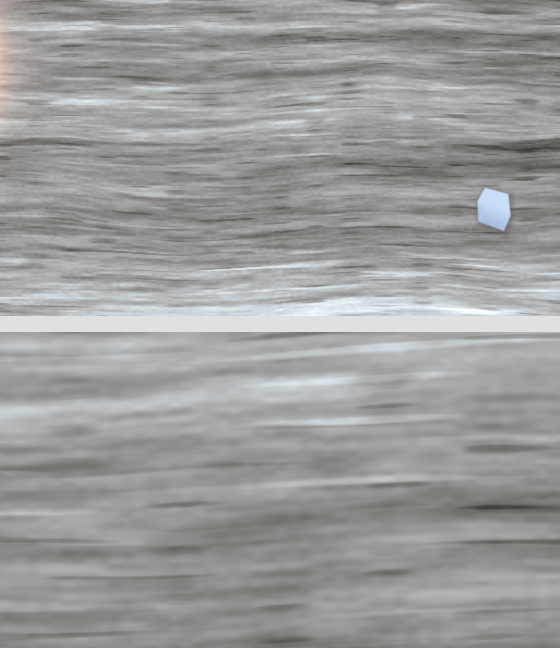
Top: the whole. Bottom: its middle third, enlarged.
A Shadertoy shader for this texture:

```glsl
// Grey wood board with long horizontal grain, a small knot and a pale pebble.
// Stretched value noise is bent by slow waves and laid over soft tonal bands;
// the pebble is a rounded convex polygon with a blurred shadow.

const vec3 GLOW_COLOR = vec3(1.0, 0.84, 0.77);
const vec3 PEBBLE_LIGHT = vec3(0.79, 0.87, 0.97);
const vec3 PEBBLE_SHADE = vec3(0.60, 0.69, 0.83);
const vec3 SHADOW_COLOR = vec3(0.36, 0.34, 0.33);

float hash(vec2 cell) {
    vec3 q = fract(vec3(cell.xyx) * 0.1031);
    q += dot(q, q.yzx + 33.33);
    return fract((q.x + q.y) * q.z);
}

float noise(vec2 p) {
    vec2 i = floor(p), f = fract(p);
    f = f * f * (3.0 - 2.0 * f);
    float low = mix(hash(i), hash(i + vec2(1, 0)), f.x);
    float high = mix(hash(i + vec2(0, 1)), hash(i + vec2(1, 1)), f.x);
    return mix(low, high, f.y);
}

// Soft bump of given centre and width along one axis.
float bump(float v, float center, float width) {
    float d = (v - center) / width;
    return exp(-d * d);
}

// Slow vertical drift that makes the fibres wander.
vec2 bendGrain(vec2 p) {
    float drift = 0.045 * (noise(p * vec2(1.7, 3.0) + 4.0) - 0.5);
    drift += 0.014 * (noise(p * vec2(5.0, 9.0) + 17.0) - 0.5);
    return vec2(p.x, p.y + drift);
}

// Broad light and dark planks of tone.
float bandTone(vec2 p, float grainY) {
    float tone = 0.612;
    tone += 0.085 * bump(grainY, 0.63, 0.055);
    tone -= 0.115 * smoothstep(0.40, 0.50, grainY) * smoothstep(0.570, 0.555, grainY);
    tone -= 0.065 * bump(grainY, 0.24, 0.065);
    tone += 0.145 * bump(p.y, 0.03, 0.13) * (0.75 + 0.4 * bump(p.x, 1.0, 0.55));
    tone += 0.070 * bump(grainY, 0.925, 0.012);
    tone -= 0.055 * bump(grainY, 0.885, 0.020);
    tone -= 0.055 * bump(grainY, 0.765, 0.018);
    tone -= 0.035 * bump(p.y, 1.0, 0.06);
    tone -= 0.045 * smoothstep(1.2, 1.8, p.x) * smoothstep(0.1, 0.3, p.y);
    return tone + 0.10 * (noise(vec2(p.x * 0.9, grainY * 13.0)) - 0.5);
}

// Fibres from wide streaks to fine flecks, with pale veins and dark pores.
float grainTone(vec2 g) {
    float tone = 0.14 * (noise(g * vec2(1.8, 34.0) + 7.0) - 0.5);
    tone += 0.17 * (noise(g * vec2(4.5, 75.0) + 31.0) - 0.5);
    tone += 0.11 * (noise(g * vec2(18.0, 140.0) + 53.0) - 0.5);
    tone += 0.05 * (noise(g * vec2(80.0, 170.0) + 71.0) - 0.5);
    tone += 0.10 * smoothstep(0.70, 0.95, noise(g * vec2(4.0, 95.0) + 90.0));
    tone -= 0.13 * smoothstep(0.72, 0.96, noise(g * vec2(9.0, 110.0) + 120.0));
    return tone;
}

// Neutral grey that turns cool in the highlights.
vec3 woodColor(float tone) {
    vec3 cool = vec3(0.0, 0.035, 0.055) * smoothstep(0.68, 0.82, tone);
    vec3 warm = vec3(0.008, 0.0, -0.012) * smoothstep(0.62, 0.45, tone);
    return vec3(tone) + cool + warm;
}

// Signed distance bound of a clockwise convex outline.
float pebbleDistance(vec2 p) {
    vec2 corners[6] = vec2[6](vec2(-0.028, 0.070), vec2(0.046, 0.050),
        vec2(0.053, -0.018), vec2(0.032, -0.067),
        vec2(-0.050, -0.037), vec2(-0.052, 0.028));
    float d = -1.0;
    for (int i = 0; i < 6; i++) {
        vec2 edge = corners[(i + 1) % 6] - corners[i];
        d = max(d, dot(p - corners[i], normalize(vec2(-edge.y, edge.x))));
    }
    return d;
}

vec3 addPebble(vec3 base, vec2 p) {
    float shadow = smoothstep(0.022, -0.012, pebbleDistance(p - vec2(0.004, -0.008)));
    vec3 col = mix(base, SHADOW_COLOR, 0.6 * shadow);
    float light = smoothstep(-0.07, 0.06, p.y + 0.4 * p.x);
    light += 0.25 * (noise(p * 45.0 + 20.0) - 0.5);
    vec3 body = mix(PEBBLE_SHADE, PEBBLE_LIGHT, clamp(light + 0.25, 0.0, 1.0));
    return mix(col, body, smoothstep(0.004, -0.004, pebbleDistance(p)));
}

void mainImage(out vec4 fragColor, in vec2 fragCoord) {
    vec2 p = fragCoord / iResolution.y;
    float aspect = iResolution.x / iResolution.y;

    // Board
    vec2 g = bendGrain(p);
    vec3 col = woodColor(bandTone(p, g.y) + grainTone(g));

    // Knot
    vec2 k = (p - vec2(0.621 * aspect, 0.733)) / vec2(0.022, 0.007);
    col = mix(col, SHADOW_COLOR, 0.75 * exp(-dot(k, k)));

    // Light spilling in from the left, and a faint reflection
    float glow = exp(-p.x / 0.045) * bump(p.y, 0.80, 0.20);
    col = mix(col, GLOW_COLOR, 0.65 * glow);
    col += 0.10 * bump(p.x, 0.875 * aspect, 0.04) * bump(p.y, 0.535, 0.022);

    col = addPebble(col, p - vec2(0.882 * aspect, 0.336));
    fragColor = vec4(clamp(col, 0.0, 1.0), 1.0);
}
```
